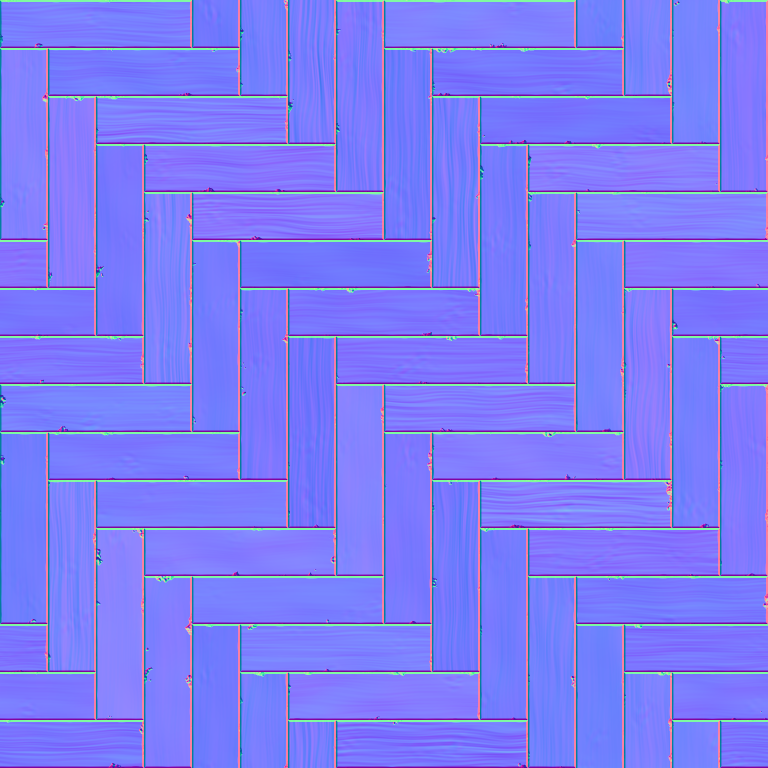
A Shadertoy shader for this texture map:

```glsl
// Tangent-space normal map of worn wooden planks in a 4:1 herringbone.
// A 16 x 16 cell grid assigns each point to a plank; a height field in plank
// coordinates (grain, bevel, chipped edges) is differentiated into a normal.

const float CELLS = 16.0;
const float PLANK_LENGTH = 4.0;

vec2 hash2(vec2 p) {
    vec3 a = fract(p.xyx * vec3(0.1031, 0.1030, 0.0973));
    a += dot(a, a.yzx + 33.33);
    return fract((a.xx + a.yz) * a.zy);
}

float cornerSlope(vec2 cell, vec2 offset) {
    return dot(hash2(cell + offset) * 2.0 - 1.0, -offset);
}

float gradientNoise(vec2 p) {
    vec2 i = floor(p), f = fract(p);
    vec2 w = f * f * f * (f * (f * 6.0 - 15.0) + 10.0);
    vec2 g00 = hash2(i) * 2.0 - 1.0;
    vec2 g10 = hash2(i + vec2(1, 0)) * 2.0 - 1.0;
    vec2 g01 = hash2(i + vec2(0, 1)) * 2.0 - 1.0;
    vec2 g11 = hash2(i + vec2(1, 1)) * 2.0 - 1.0;
    return mix(mix(dot(g00, f), dot(g10, f - vec2(1, 0)), w.x),
               mix(dot(g01, f - vec2(0, 1)), dot(g11, f - 1.0), w.x), w.y);
}

// Finds plank coordinates (along, across) and the wrapped plank origin.
bool findPlank(vec2 p, out vec2 q, out vec2 origin) {
    vec2 cell = floor(p), f = p - cell;
    float diagonal = mod(cell.x + cell.y + 1.0, 2.0 * PLANK_LENGTH);
    bool upright = diagonal >= PLANK_LENGTH;
    float along = mod(diagonal, PLANK_LENGTH);
    q = upright ? vec2(along + f.y, f.x) : vec2(along + f.x, f.y);
    origin = mod(cell - (upright ? vec2(0, along) : vec2(along, 0)), CELLS);
    return upright;
}

float plankHeight(vec2 q, vec2 seed, vec2 traits) {
    // Broad warping and wavy grain running along the plank
    float warp = gradientNoise(q * vec2(0.7, 1.6) + seed);
    float grainY = q.y + 0.16 * warp;
    float grain = gradientNoise(vec2(q.x * 0.45, grainY * 8.0) + seed)
                + 0.45 * gradientNoise(vec2(q.x * 0.7, grainY * 19.0) + seed + 31.0);
    float h = 0.035 * warp + mix(0.002, 0.019, traits.x * traits.x) * grain;

    // Faint patches of slanted scratches
    float patchMask = smoothstep(0.1, 0.5, gradientNoise(q * 1.3 + seed + 57.0));
    h += 0.012 * patchMask * gradientNoise(vec2(q.x * 4.0 + q.y * 3.0, q.y * 9.0 - q.x * 2.0) + seed);

    // Steep bevel down into the joint
    vec2 toEdge = min(q, vec2(PLANK_LENGTH, 1.0) - q);
    float d = min(toEdge.x, toEdge.y);
    float bevel = 0.033 + 0.012 * gradientNoise(q * 3.0 + seed + 11.0);
    h -= 4.0 * max(bevel - d, 0.0);

    // Jagged chips where the edge has broken away
    float broken = smoothstep(0.08, 0.42, gradientNoise(q * vec2(1.9, 2.3) + seed + 83.0));
    float jagged = 0.45 + 1.1 * gradientNoise(q * 8.0 + seed) + 0.6 * gradientNoise(q * 19.0 + seed);
    float chip = mix(0.10, 0.19, traits.y) * broken * max(jagged, 0.0);
    return h - 1.7 * max(chip - max(d, 0.0), 0.0);
}

vec3 plankNormal(vec2 p) {
    vec2 q, origin;
    bool upright = findPlank(p, q, origin);
    vec2 traits = hash2(origin + 5.0);
    vec2 seed = floor(hash2(origin + 41.0) * 180.0);

    // Slope stays in one plank, so both sides of a joint remain crisp
    const float e = 0.012;
    float h = plankHeight(q, seed, traits);
    vec2 slope = vec2(plankHeight(q + vec2(e, 0), seed, traits),
                      plankHeight(q + vec2(0, e), seed, traits)) - h;
    slope /= e;
    if (upright) slope = slope.yx;

    vec2 tilt = (hash2(origin + 97.0) - 0.5) * vec2(0.22, 0.14) - vec2(0.02, 0.03);
    return normalize(vec3(tilt - slope, 1.0));
}

void mainImage(out vec4 fragColor, in vec2 fragCoord) {
    // Average a 2 x 2 grid of samples to smooth the joints
    vec3 normal = vec3(0);
    for (int i = 0; i < 4; i++) {
        vec2 jitter = vec2(i & 1, i >> 1) * 0.5 - 0.25;
        normal += 0.25 * plankNormal((fragCoord + jitter) / iResolution.xy * CELLS);
    }
    fragColor = vec4(normal * 0.5 + 0.5, 1.0);
}
```
